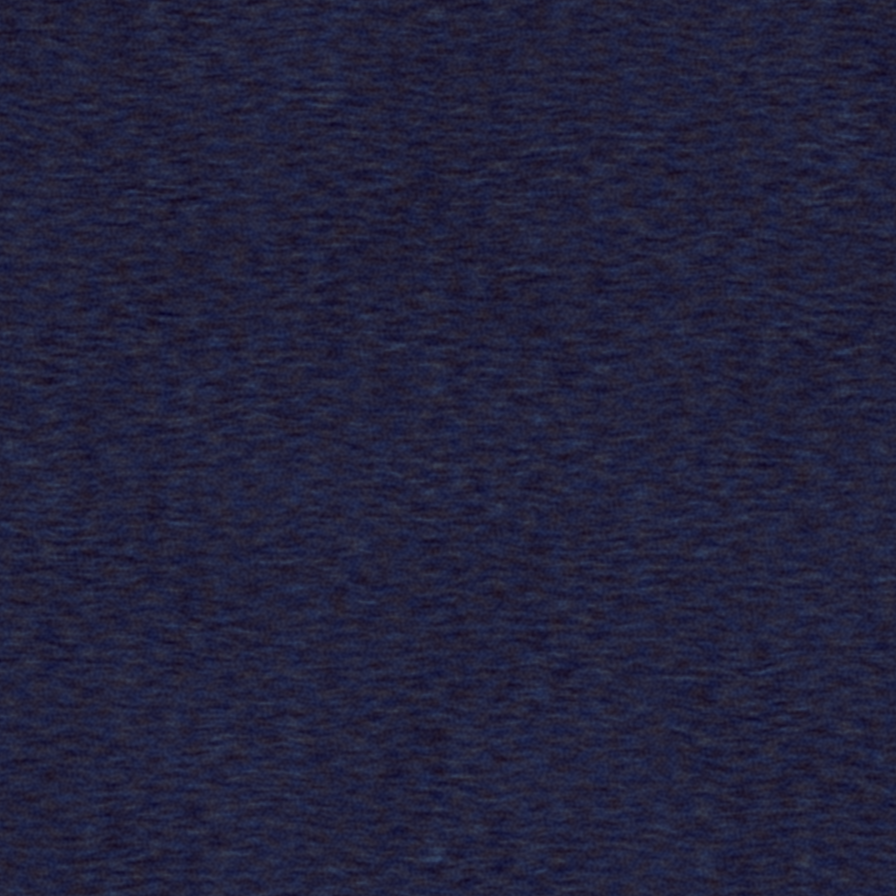
This texture is drawn by a WebGL 2 fragment shader. Its source:

```glsl
#version 300 es
precision highp float;
// Dark navy crepe paper: short, fine horizontal wrinkles with a crisp grain.
// Stretched gradient noise, gently warped, forms the wrinkles; more noise
// varies their strength, the overall brightness and the blue tint.

uniform vec2 u_resolution;
out vec4 outColor;

// Pseudo-random unit vector for a lattice cell.
vec2 cellGradient(vec2 cell, uint seed) {
    uvec2 q = uvec2(ivec2(cell) + 4096);
    uint h = q.x * 73856093u ^ q.y * 19349663u ^ seed * 83492791u;
    h = (h ^ (h >> 16)) * 2246822519u;
    h = (h ^ (h >> 13)) * 3266489917u;
    h ^= h >> 16;
    float angle = float(h & 65535u) / 65536.0 * 6.28318;
    return vec2(cos(angle), sin(angle));
}

// Smooth gradient noise, roughly -0.7 to 0.7.
float noise(vec2 p, uint seed) {
    vec2 cell = floor(p);
    vec2 f = p - cell;
    vec2 w = f * f * f * (f * (f * 6.0 - 15.0) + 10.0);
    float a = dot(cellGradient(cell, seed), f);
    float b = dot(cellGradient(cell + vec2(1, 0), seed), f - vec2(1, 0));
    float c = dot(cellGradient(cell + vec2(0, 1), seed), f - vec2(0, 1));
    float d = dot(cellGradient(cell + vec2(1, 1), seed), f - vec2(1, 1));
    return mix(mix(a, b, w.x), mix(c, d, w.x), w.y);
}

// Layered horizontal wrinkles, uneven in strength across the sheet.
float wrinkles(vec2 p) {
    p.y += 0.010 * noise(p * vec2(7.0, 5.0), 1u);
    p.y += 0.003 * noise(p * vec2(30.0, 22.0), 2u);
    float strength = 1.0 + 0.5 * noise(p * vec2(9.0, 12.0), 3u);
    float folds = 1.15 * noise(p * vec2(26.0, 122.0), 4u);
    folds += 1.20 * noise(p * vec2(44.0, 168.0), 5u);
    folds += 0.65 * noise(p * vec2(85.0, 225.0), 6u);
    return strength * folds;
}

void main() {
    vec2 p = gl_FragCoord.xy / u_resolution.y;

    float relief = wrinkles(p);
    // The grain lattice is turned so that it leaves no rows or columns.
    vec2 turned = mat2(0.8, 0.6, -0.6, 0.8) * p;
    float grain = noise(turned * 225.0, 7u);
    float mottle = noise(p * vec2(5.0, 3.5), 8u) + 0.6 * noise(p * vec2(16.0, 10.0), 9u);
    float tint = noise(p * vec2(62.0, 95.0), 10u) + 0.5 * noise(turned * 40.0, 11u);

    // Navy base, a little lighter towards the bottom edge.
    vec3 color = vec3(0.134, 0.134, 0.237) + vec3(0.004, 0.008, 0.011) * (0.5 - p.y);
    color += vec3(0.038, 0.055, 0.051) * relief;
    color += vec3(0.050, 0.055, 0.055) * grain;
    color += vec3(0.010, 0.015, 0.020) * mottle;
    color += vec3(-0.034, 0.000, 0.058) * tint;

    // Sparse pale blue flecks on the highest folds.
    float fleck = smoothstep(0.65, 1.2, relief + 0.5 * grain);
    color += vec3(0.004, 0.014, 0.012) * fleck;

    outColor = vec4(color, 1.0);
}
```
